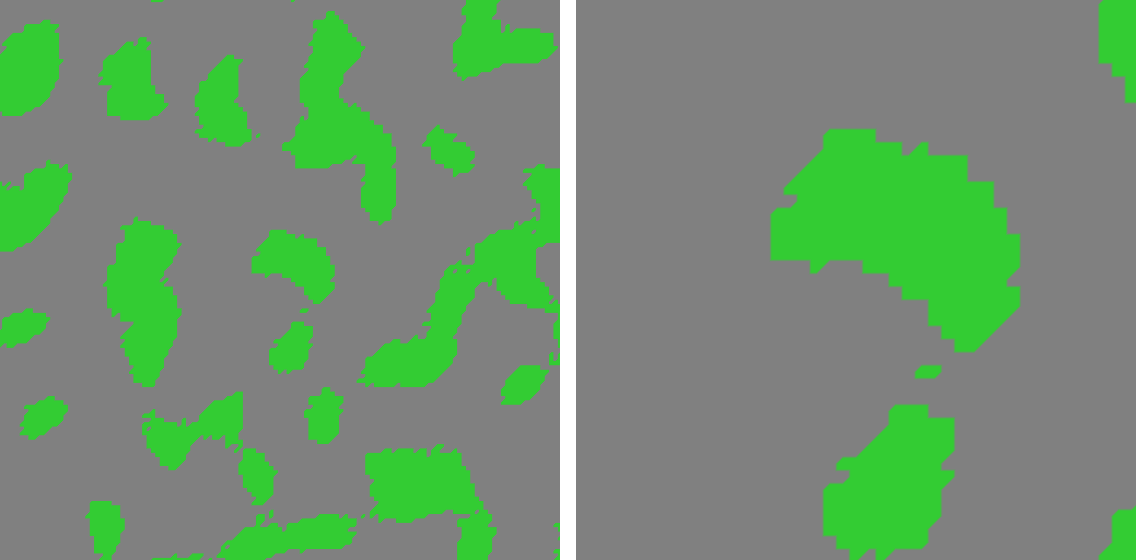
Left, the full canvas; right, a detail of the centre.
This pattern is drawn by a three.js fragment shader. Its source:

```glsl
varying vec2 vUv;

const vec3 GROUND_COLOR = vec3(0.5, 0.5, 0.5);
const vec3 PATCH_COLOR = vec3(0.2, 0.8, 0.2);
const float GRID_CELLS = 128.0;      // mesh cells across the canvas
const float PATCH_FREQ = 5.0;        // size of the patches
const float THRESHOLD = 0.45;        // higher leaves less patch area
const float LUMP_FREQ = 19.0;        // medium ripples along the edge
const float LUMP_AMOUNT = 0.08;
const float TOOTH_FREQ = 47.0;       // fine teeth along the edge
const float TOOTH_AMOUNT = 0.12;
const float SMOOTH_SIDE = 0.08;      // roughness left on lower right edges
const float SLOPE_STEP = 0.006;      // distance for measuring the slope
const float EDGE_SOFTNESS = 0.12;    // in mesh cells
const vec2 SEED = vec2(17.3, 41.7);

vec2 hash2(vec2 p) {
  vec3 q = fract(p.xyx * vec3(0.1031, 0.1030, 0.0973));
  q += dot(q, q.yzx + 33.33);
  return fract((q.xx + q.yz) * q.zy);
}

// Contribution of one lattice point to the simplex noise
float kernel(vec2 lattice, vec2 offset) {
  vec2 gradient = normalize(hash2(lattice) - 0.5 + 1e-4);
  float falloff = max(0.5 - dot(offset, offset), 0.0);
  falloff *= falloff;
  return falloff * falloff * dot(gradient, offset);
}

// Simplex noise, about -1 to 1
float simplex(vec2 p) {
  const float SKEW = 0.366025;
  const float UNSKEW = 0.211325;
  vec2 base = floor(p + (p.x + p.y) * SKEW);
  vec2 a = p - base + (base.x + base.y) * UNSKEW;
  vec2 side = a.x > a.y ? vec2(1.0, 0.0) : vec2(0.0, 1.0);
  vec2 b = a - side + UNSKEW;
  vec2 c = a - 1.0 + 2.0 * UNSKEW;
  return 99.2 * (kernel(base, a) + kernel(base + side, b) + kernel(base + 1.0, c));
}

float patchNoise(vec2 p) {
  return simplex(p * PATCH_FREQ + SEED);
}

// 1 inside a patch, 0 outside, sampled at a mesh node
float nodeState(vec2 node) {
  vec2 p = node / GRID_CELLS;
  float height = patchNoise(p);

  // Edges facing the lower right stay clean, the others are ragged
  vec2 slope = vec2(patchNoise(p + vec2(SLOPE_STEP, 0.0)),
                    patchNoise(p + vec2(0.0, SLOPE_STEP))) - height;
  float facing = dot(slope, vec2(-0.7071, 0.7071)) / (length(slope) + 1e-4);
  float roughness = mix(1.0, SMOOTH_SIDE, smoothstep(0.55, 0.9, facing));

  float ripple = LUMP_AMOUNT * simplex(p * LUMP_FREQ + SEED.yx)
               + TOOTH_AMOUNT * simplex(p * TOOTH_FREQ + 2.0 * SEED);
  return step(THRESHOLD, height + roughness * ripple);
}

void main() {
  // Interpolate over triangles: clean rising diagonals, stepped falling ones
  vec2 grid = vUv * GRID_CELLS;
  vec2 node = floor(grid);
  vec2 f = grid - node;
  vec2 side = f.x > f.y ? vec2(1.0, 0.0) : vec2(0.0, 1.0);
  float low = min(f.x, f.y);
  float high = max(f.x, f.y);
  float cover = nodeState(node) * (1.0 - high)
              + nodeState(node + side) * (high - low)
              + nodeState(node + 1.0) * low;

  float mask = smoothstep(0.5 - EDGE_SOFTNESS, 0.5 + EDGE_SOFTNESS, cover);
  gl_FragColor = vec4(mix(GROUND_COLOR, PATCH_COLOR, mask), 1.0);
}
```
